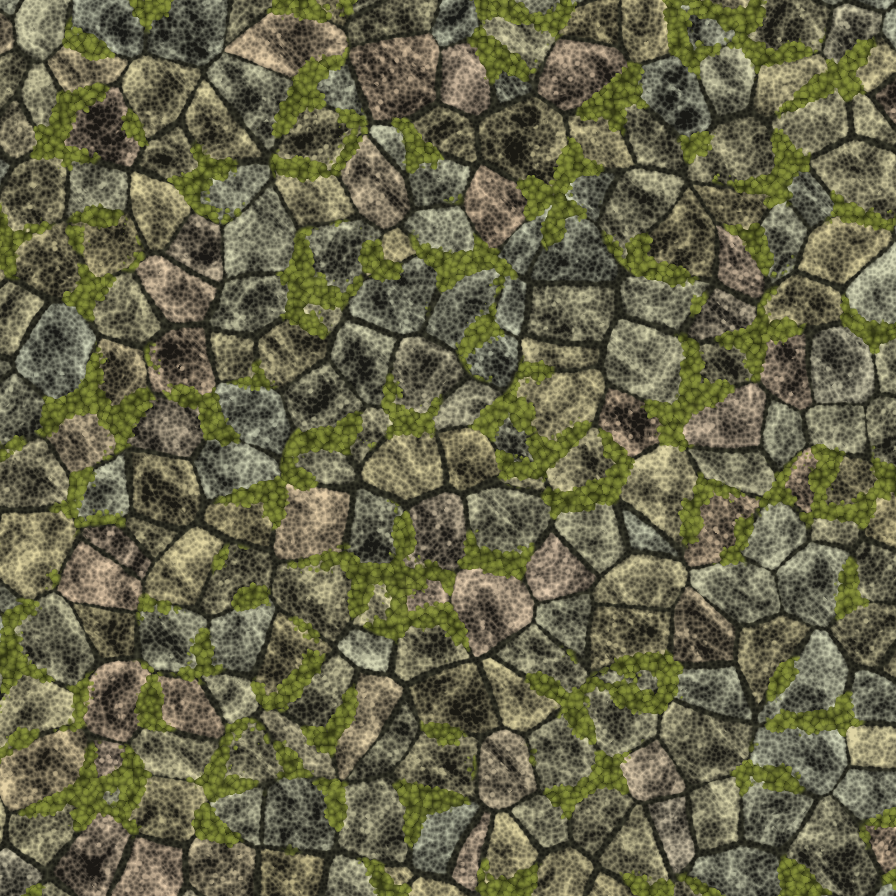
Give the GLSL for this texture, as a WebGL 2 fragment shader.

```glsl
#version 300 es
precision highp float;

uniform vec2 u_resolution;
out vec4 fragColor;

struct Stone {
    vec2 id;
    vec2 offset;
    float edge;
};

vec2 hash2(vec2 p) {
    vec3 q = fract(p.xyx * vec3(0.1031, 0.1030, 0.0973));
    q += dot(q, q.yzx + 33.33);
    return fract((q.xx + q.yz) * q.zy);
}

float smoothMin(float a, float b, float k) {
    float h = max(k - abs(a - b), 0.0) / k;
    return min(a, b) - h * h * k * 0.25;
}

// Distance to the nearest scattered point, with that point's random value
vec2 cellular(vec2 p) {
    vec2 cell = floor(p);
    vec2 nearest = vec2(8.0, 0.0);
    for (int y = -1; y <= 1; y++)
    for (int x = -1; x <= 1; x++) {
        vec2 id = cell + vec2(x, y);
        vec2 jitter = hash2(id + 71.0);
        float d = length(id + jitter - p);
        if (d < nearest.x) nearest = vec2(d, fract(jitter.x * 17.3 + jitter.y * 9.1));
    }
    return nearest;
}

float layeredCells(vec2 p) {
    float sum = 0.0;
    float amplitude = 0.5;
    for (int i = 0; i < 4; i++) {
        sum += amplitude * cellular(p).x;
        p = mat2(1.6, 1.2, -1.2, 1.6) * p + 13.7;
        amplitude *= 0.6;
    }
    return sum / 1.088;
}

vec2 sineWarp(vec2 p, float frequency) {
    vec2 q = p * frequency;
    return sin(q.yx * vec2(1.0, 1.3) + vec2(0.4, 2.1))
         + 0.5 * sin(q.yx * 2.3 + q * 1.7 + vec2(4.0, 1.2));
}

// Squared distance lowered by a random weight, so stones differ in size
float stonePower(vec2 offset, vec2 id, float spread) {
    return dot(offset, offset) - spread * hash2(id + 5.3).x;
}

vec2 stoneOffset(vec2 id, vec2 p, vec2 grid) {
    return (id + 0.5 + 0.86 * (hash2(id) - 0.5)) / grid - p;
}

Stone findStone(vec2 p, vec2 grid, float spread) {
    vec2 cell = floor(p * grid);
    Stone stone = Stone(cell, vec2(0.0), 1.0);
    float best = 8.0;
    for (int y = -2; y <= 2; y++)
    for (int x = -2; x <= 2; x++) {
        vec2 id = cell + vec2(x, y);
        vec2 offset = stoneOffset(id, p, grid);
        float power = stonePower(offset, id, spread);
        if (power < best) {
            best = power;
            stone.id = id;
            stone.offset = offset;
        }
    }
    for (int y = -2; y <= 2; y++)
    for (int x = -2; x <= 2; x++) {
        vec2 id = cell + vec2(x, y);
        vec2 offset = stoneOffset(id, p, grid);
        float gap = length(offset - stone.offset);
        if (gap > 0.0001) {
            float d = (stonePower(offset, id, spread) - best) / (2.0 * gap);
            stone.edge = smoothMin(stone.edge, d, 0.004);
        }
    }
    return stone;
}

vec3 stoneColour(Stone stone, float blotch, float grain, vec2 speck) {
    vec2 tone = hash2(stone.id + 31.0);
    vec2 hue = hash2(stone.id + 57.0);
    float light = 0.46 + 0.2 * (tone.x - 0.5) + 1.0 * (blotch - 0.45) + 0.42 * (grain - 0.45);
    // Worn pale rim, stained middle, light from above
    light += 0.07 * (1.0 - smoothstep(0.004, 0.016, stone.edge));
    light -= 0.15 * tone.y * smoothstep(0.006, 0.026, stone.edge);
    light -= 1.0 * stone.offset.y;
    // Lichen specks
    float lichen = smoothstep(0.42, 0.18, speck.x) * step(0.68, speck.y);
    light = mix(light, 0.74, 0.75 * lichen * smoothstep(0.36, 0.52, blotch + 0.12 * (hue.y - 0.5)));
    vec3 tint = mix(vec3(0.96, 0.98, 0.85), vec3(1.04, 0.98, 0.73), hue.x);
    tint = mix(tint, vec3(1.08, 0.94, 0.80), 0.8 * smoothstep(0.78, 0.95, hue.y));
    return clamp(light, 0.1, 0.85) * tint;
}

void main() {
    vec2 p = gl_FragCoord.xy / u_resolution.y;
    float blur = max(1.0 / u_resolution.y, 0.0012);

    float blotch = layeredCells(p * 24.0 + 0.3 * sineWarp(p, 40.0));
    float grain = cellular(p * 190.0).x;
    vec2 speck = cellular(p * 105.0 + 40.0);
    vec2 tuft = cellular(p * 120.0 + 90.0);

    Stone stone = findStone(p + 0.0035 * sineWarp(p, 23.0), vec2(13.0, 16.0), 0.0016);
    float edge = stone.edge + 0.005 * (blotch - 0.45) + 0.0015 * (grain - 0.45);

    // Dark joints around the stones
    float jointWidth = 0.0027 + 0.0008 * sineWarp(p, 31.0).x;
    vec3 joint = vec3(0.17, 0.17, 0.13) * (0.5 + grain);
    vec3 colour = stoneColour(stone, blotch, grain, speck);
    colour *= mix(0.72, 1.0, smoothstep(0.002, 0.008, edge));
    colour = mix(joint, colour, smoothstep(jointWidth - blur, jointWidth + blur, edge));

    // Moss tufts spreading out of some joints
    float colony = cellular(p * 9.0 + 0.25 * sineWarp(p, 17.0) + 3.0).x;
    float reach = 0.016 * smoothstep(0.5, 0.08, colony) - 0.001;
    float mossEdge = stone.edge + 0.009 * (tuft.x - 0.4) + 0.014 * (blotch - 0.45);
    float moss = smoothstep(blur, -blur, mossEdge - reach) * smoothstep(0.001, 0.004, reach);
    float mossLight = clamp(1.05 - 1.1 * tuft.x + 0.5 * (tuft.y - 0.5) - 0.5 * (grain - 0.4), 0.0, 1.0);
    vec3 mossColour = mix(vec3(0.19, 0.21, 0.07), vec3(0.53, 0.57, 0.23), mossLight);
    colour = mix(colour, mossColour, 0.95 * moss);

    fragColor = vec4(colour, 1.0);
}
```
